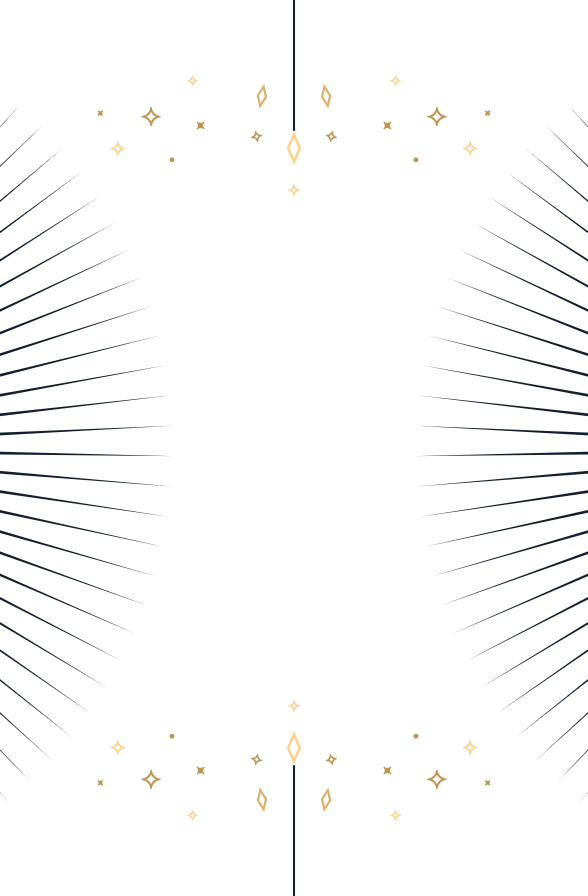
A WebGL 1 fragment shader for this background:

```glsl
precision highp float;
// Mirrored fans of tapering rays with gold stars and diamonds on white.

uniform vec2 u_resolution;

// Lengths are in hundredths of the canvas height, measured from its centre.
#define FAN_CENTER_X 65.36
#define FAN_RADIUS 51.95
#define RAY_COUNT 96.0
#define RAY_OFFSET 0.0175
#define RAY_TAPER 0.008
#define STEM_START 35.4
#define STEM_HALF_WIDTH 0.115
#define INK vec3(0.07, 0.12, 0.19)
#define PALE_GOLD vec3(1.0, 0.82, 0.56)
#define WARM_GOLD vec3(0.87, 0.68, 0.40)
#define DEEP_GOLD vec3(0.74, 0.59, 0.33)

float pixelSize;

// Antialiased coverage of a signed distance
float fill(float d) {
  return clamp(0.5 - d / pixelSize, 0.0, 1.0);
}

// Exact coverage of a band, also when thinner than a pixel
float band(float d, float halfWidth) {
  return fill(d - halfWidth) - fill(d + halfWidth);
}

vec2 rotate(vec2 p, float angle) {
  float c = cos(angle), s = sin(angle);
  return vec2(c * p.x - s * p.y, s * p.x + c * p.y);
}

float diamond(vec2 p, vec2 halfSize) {
  vec2 q = abs(p) / halfSize;
  return (q.x + q.y - 1.0) * halfSize.x * halfSize.y / length(halfSize);
}

// Four-pointed star with concave circular sides
float star(vec2 p, float r) {
  vec2 q = abs(p);
  float a = 1.4 * r;
  float sides = length(vec2(a - r, a)) - length(q - a);
  return max(sides, length(q) - 1.15 * r);
}

float starOutline(vec2 p, float r) {
  return band(star(p, r), 0.06 + 0.07 * r);
}

float crossStar(vec2 p, float r) {
  return fill(star(rotate(p, 0.7854), r) - 0.08);
}

// Rays converge beyond the side edge and taper to points on a circle
float rays(vec2 p) {
  vec2 q = vec2(FAN_CENTER_X - abs(p.x), p.y);
  float spacing = 6.28318 / RAY_COUNT;
  float angle = atan(q.y, q.x) + RAY_OFFSET;
  angle = mod(angle + 0.5 * spacing, spacing) - 0.5 * spacing;
  float r = length(q);
  return band(r * sin(angle), RAY_TAPER * max(FAN_RADIUS - r, 0.0));
}

void main() {
  pixelSize = 100.0 / u_resolution.y;
  vec2 p = (gl_FragCoord.xy - 0.5 * u_resolution) * pixelSize;
  vec2 f = abs(p); // fold the four quadrants together

  // Rays and vertical stems
  float stem = band(p.x, STEM_HALF_WIDTH) * fill(STEM_START - f.y);
  vec3 color = mix(vec3(1.0), INK, max(rays(p), stem));

  // Pale diamond and stars
  float pale = band(diamond(f - vec2(0.0, 33.46), vec2(0.65, 1.5)), 0.15);
  pale = max(pale, starOutline(p * vec2(1.0, sign(p.y)) - vec2(0.0, 28.78), 0.46));
  pale = max(pale, starOutline(f - vec2(11.33, 41.0), 0.42));
  pale = max(pale, starOutline(f - vec2(19.66, 33.42), 0.6));
  color = mix(color, PALE_GOLD, pale);

  // Tilted diamonds
  vec2 tilted = rotate(f - vec2(3.58, 39.26), -0.18);
  color = mix(color, WARM_GOLD, band(diamond(tilted, vec2(0.46, 1.08)), 0.12));

  // Deep gold stars, crosses and dots
  float deep = starOutline(f - vec2(15.95, 36.98), 0.82);
  deep = max(deep, starOutline(rotate(f - vec2(4.17, 34.77), 0.2), 0.46));
  deep = max(deep, crossStar(f - vec2(10.42, 36.0), 0.42));
  deep = max(deep, crossStar(f - vec2(21.61, 37.37), 0.26));
  deep = max(deep, fill(length(f - vec2(13.61, 32.16)) - 0.27));
  color = mix(color, DEEP_GOLD, deep);

  gl_FragColor = vec4(color, 1.0);
}
```
